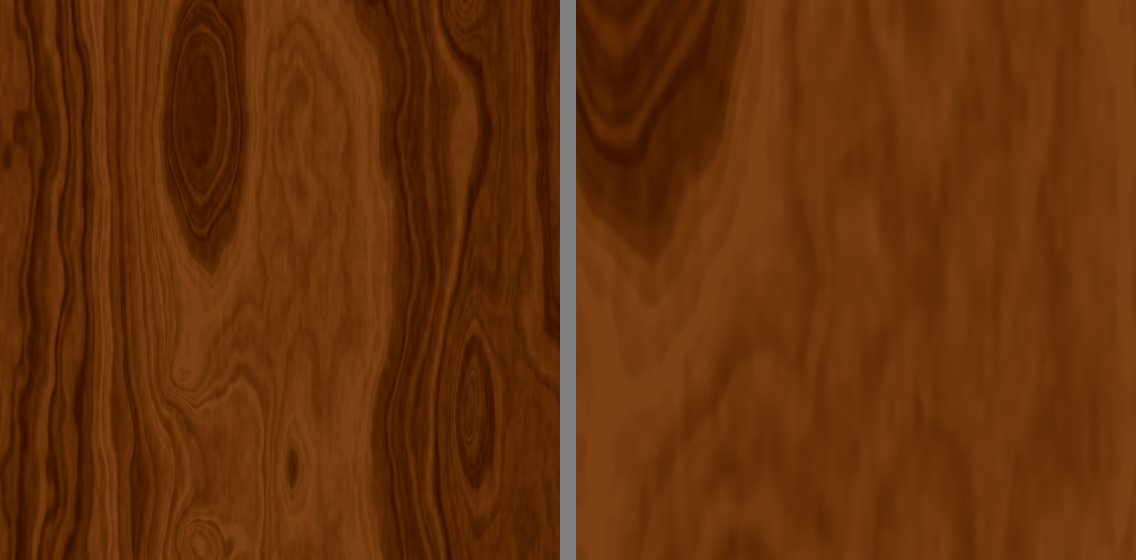
Left, the full canvas; right, a detail of the centre.
Write a Shadertoy shader that draws this texture.

```glsl
// Dark polished wood: vertical grain flowing around oval knots
const int KNOTS = 6;

float hash(vec2 cell) {
    return fract(sin(dot(cell, vec2(127.1, 311.7))) * 43758.545);
}

float noise(vec2 p) {
    vec2 i = floor(p), f = fract(p);
    vec2 u = f * f * f * (f * (f * 6.0 - 15.0) + 10.0);
    float low = mix(hash(i), hash(i + vec2(1, 0)), u.x);
    float high = mix(hash(i + vec2(0, 1)), hash(i + vec2(1, 1)), u.x);
    return mix(low, high, u.y);
}

float signedNoise(vec2 p) {
    return noise(p) * 2.0 - 1.0;
}

// Oval distance from a knot, 1.0 near its radii, with pointed ends
float knotDistance(vec2 p, vec2 centre, vec2 radii) {
    vec2 q = (p - centre) / radii;
    return sqrt(dot(q, q) + 0.01) + 0.2 * sqrt(q.y * q.y + 0.002);
}

// Irregular bending of the growth level
float growthWarp(vec2 p) {
    return 0.060 * signedNoise(p * vec2(4.0, 1.7) + 3.7)
         + 0.030 * signedNoise(p * vec2(9.0, 3.5) + 17.3)
         + 0.011 * signedNoise(p * vec2(26.0, 8.0) + 41.0)
         + 0.005 * signedNoise(p * vec2(60.0, 18.0) + 8.1);
}

// Layered streaks along the growth level, faded where too fine to resolve
float streaks(float level, float footprint) {
    float sum = 0.0, frequency = 13.0, weight = 0.25;
    for (int i = 0; i < 4; i++) {
        float visible = 1.0 - smoothstep(0.4, 1.0, footprint * frequency);
        sum += weight * visible * signedNoise(vec2(level * frequency, float(i) * 7.0 + 2.0));
        frequency *= 2.2;
        weight *= 0.98;
    }
    return sum;
}

// Dark late-wood band: one crisp edge, one fading edge, unevenly spaced
float seam(float level, float spacing, float footprint) {
    float uneven = level + 0.35 * spacing * signedNoise(vec2(level / spacing * 0.7, 31.0));
    float b = fract(uneven / spacing);
    float band = smoothstep(0.0, 0.12, b) * (1.0 - smoothstep(0.12, 0.55, b));
    return mix(band - 0.28, 0.0, smoothstep(0.25, 0.8, footprint / spacing));
}

// Short vertical fibres
float fibres(vec2 p) {
    float fine = signedNoise(p * vec2(190.0, 38.0));
    float broad = signedNoise(p * vec2(100.0, 9.0) + 55.0);
    float speckle = signedNoise(p * vec2(150.0, 90.0) + 90.0);
    return 0.09 * fine + 0.07 * broad + 0.05 * speckle;
}

vec3 woodColour(float tone) {
    vec3 darkBrown = vec3(0.25, 0.085, 0.0);
    vec3 warmBrown = vec3(0.485, 0.25, 0.08);
    float t = clamp(tone, -0.1, 1.0);
    return mix(darkBrown, warmBrown, vec3(t, t, t * t));
}

void mainImage(out vec4 fragColor, in vec2 fragCoord) {
    vec2 p = fragCoord / iResolution.xy;

    // Each knot: centre, radii
    vec4 knots[KNOTS] = vec4[KNOTS](
        vec4(0.35, 0.80, 0.11, 0.48), vec4(0.84, 0.28, 0.06, 0.32),
        vec4(0.35, 0.02, 0.09, 0.16), vec4(0.83, 1.00, 0.06, 0.13),
        vec4(0.32, 0.33, 0.08, 0.16), vec4(0.52, 0.17, 0.07, 0.30));
    float heights[KNOTS] = float[KNOTS](0.48, 0.27, 0.22, 0.22, 0.18, 0.18);

    // Raise the growth level around every knot
    float level = 0.75 * p.x + growthWarp(p);
    vec2 bent = p + vec2(0.005, 0.02) * signedNoise(p * vec2(18.0, 8.0) + 23.0);
    float core = 0.0;
    for (int i = 0; i < KNOTS; i++) {
        float d = knotDistance(bent, knots[i].xy, knots[i].zw);
        level += heights[i] * exp(-1.5 * d);
        float strength = smoothstep(0.22, 0.45, heights[i]);
        core = max(core, strength * (1.0 - smoothstep(0.26, 0.48, d)));
    }

    // Combine bands, streaks and fibres into one tone
    float footprint = fwidth(level);
    float tone = 0.5 + 0.85 * streaks(level, footprint);
    tone -= 0.26 * seam(level + 0.05, 0.14, footprint);
    tone -= 0.20 * seam(level, 0.043, footprint);
    tone = mix(tone, 0.06, 0.8 * core) + fibres(p);

    fragColor = vec4(woodColour(tone), 1.0);
}
```
